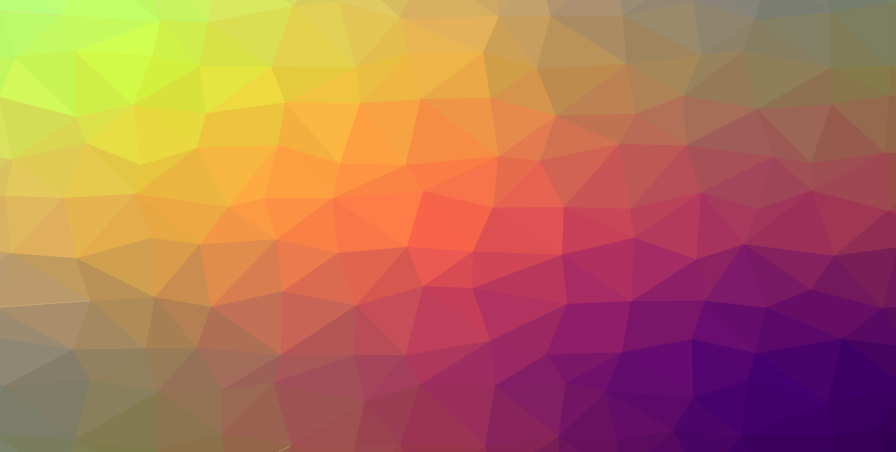
A Shadertoy shader for this background:

```glsl
const vec2 CELL = vec2(0.151, 0.105);      // mesh spacing in canvas heights
const vec2 MESH_ORIGIN = vec2(0.015, 0.029);
const float JITTER = 0.49;                 // below 0.5 keeps every quad convex
const float GLINT_CHANCE = 0.035;

const vec3 LIME   = vec3(0.73, 1.00, 0.49);
const vec3 YELLOW = vec3(0.83, 0.97, 0.24);
const vec3 AMBER  = vec3(1.00, 0.68, 0.25);
const vec3 CORAL  = vec3(1.00, 0.39, 0.29);
const vec3 BERRY  = vec3(0.60, 0.13, 0.40);
const vec3 VIOLET = vec3(0.28, 0.00, 0.45);
const vec3 INDIGO = vec3(0.20, 0.00, 0.32);

vec2 hash22(vec2 p) {
    vec3 q = fract(p.xyx * vec3(0.1031, 0.1030, 0.0973));
    q += dot(q, q.yzx + 33.33);
    return fract((q.xx + q.yz) * q.zy);
}

// Seven evenly spaced colour stops
vec3 ramp(float t) {
    float s = clamp(t, 0.0, 1.0) * 6.0;
    vec3 c = mix(LIME, YELLOW, clamp(s, 0.0, 1.0));
    c = mix(c, AMBER,  clamp(s - 1.0, 0.0, 1.0));
    c = mix(c, CORAL,  clamp(s - 2.0, 0.0, 1.0));
    c = mix(c, BERRY,  clamp(s - 3.0, 0.0, 1.0));
    c = mix(c, VIOLET, clamp(s - 4.0, 0.0, 1.0));
    return mix(c, INDIGO, clamp(s - 5.0, 0.0, 1.0));
}

// Average of a horizontal and a downward ramp
vec3 gradient(vec2 uv) {
    return 0.5 * (ramp(uv.x) + ramp(1.0 - uv.y));
}

// Mesh vertex in canvas heights
vec2 vertex(vec2 id) {
    return MESH_ORIGIN + CELL * (id + JITTER * (hash22(id + 41.0) - 0.5));
}

// Signed distance to the line ab, positive on its left
float edgeDistance(vec2 p, vec2 a, vec2 b) {
    vec2 e = b - a, d = p - a;
    return (e.x * d.y - e.y * d.x) / length(e);
}

// Flat facet: coverage-weighted colour in rgb, coverage in a
vec4 facet(vec2 p, vec2 a, vec2 b, vec2 c, vec2 seed, float aspect, float pixel) {
    float side = edgeDistance(p, a, b);
    float inside = min(side, min(edgeDistance(p, b, c), edgeDistance(p, c, a)));
    float cover = smoothstep(-0.7 * pixel, 0.7 * pixel, inside);

    vec2 rnd = hash22(seed);
    vec3 color = gradient((a + b + c) / 3.0 / vec2(aspect, 1.0));
    color *= 1.0 + 0.05 * (rnd.x - 0.5);

    // A few facets carry a thin light edge
    float line = 1.0 - smoothstep(0.0, 0.0028, abs(side));
    color = mix(color, vec3(0.95, 0.78, 0.58), 0.45 * line * step(rnd.y, GLINT_CHANCE));
    return vec4(color, 1.0) * cover;
}

// Split a quad along its shorter diagonal
vec4 quad(vec2 p, vec2 id, float aspect, float pixel) {
    vec2 sw = vertex(id);
    vec2 se = vertex(id + vec2(1, 0));
    vec2 ne = vertex(id + vec2(1, 1));
    vec2 nw = vertex(id + vec2(0, 1));
    vec2 seedA = id + 73.0, seedB = id + 157.0;
    if (distance(sw, ne) < distance(se, nw)) {
        return facet(p, ne, sw, se, seedA, aspect, pixel)
             + facet(p, nw, sw, ne, seedB, aspect, pixel);
    }
    return facet(p, sw, se, nw, seedA, aspect, pixel)
         + facet(p, se, ne, nw, seedB, aspect, pixel);
}

void mainImage(out vec4 fragColor, in vec2 fragCoord) {
    float aspect = iResolution.x / iResolution.y;
    float pixel = 1.0 / iResolution.y;
    vec2 p = fragCoord * pixel;
    vec2 home = floor((p - MESH_ORIGIN) / CELL);

    // Jittered quads can reach into neighbouring cells
    vec4 sum = vec4(0.0);
    for (int y = -1; y <= 1; y++) {
        for (int x = -1; x <= 1; x++) {
            sum += quad(p, home + vec2(x, y), aspect, pixel);
        }
    }
    fragColor = vec4(sum.rgb / max(sum.a, 0.001), 1.0);
}
```
